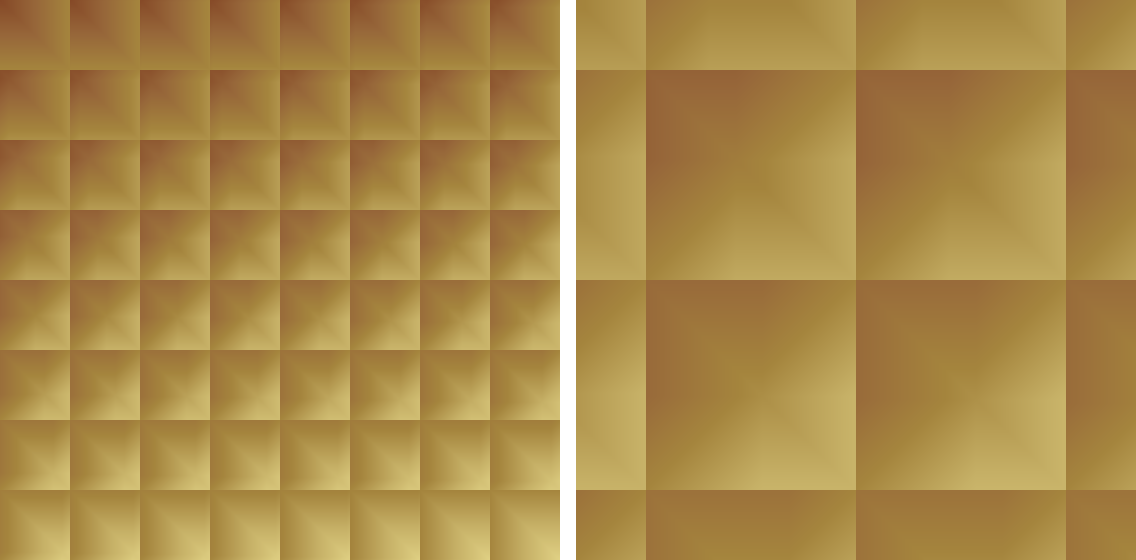
Left: the whole. Right: its middle third, enlarged.
This pattern is drawn by a Shadertoy shader. Its source:

```glsl
// Eight by eight grid of square gradient tiles, a lightness ramp from brown to pale gold.

const float TILES = 8.0;
const int SAMPLES = 2;

// Five evenly spaced colour stops, blended linearly
vec3 goldRamp(float t) {
    vec3 umber = vec3(0.52, 0.28, 0.15);
    vec3 brown = vec3(0.59, 0.40, 0.225);
    vec3 olive = vec3(0.645, 0.52, 0.24);
    vec3 gold  = vec3(0.775, 0.69, 0.40);
    vec3 pale  = vec3(0.88, 0.82, 0.52);
    float s = clamp(t, 0.0, 1.0) * 4.0;
    vec3 color = mix(umber, brown, clamp(s, 0.0, 1.0));
    color = mix(color, olive, clamp(s - 1.0, 0.0, 1.0));
    color = mix(color, gold, clamp(s - 2.0, 0.0, 1.0));
    return mix(color, pale, clamp(s - 3.0, 0.0, 1.0));
}

// Midpoint of the largest and smallest component
float lightness(vec3 c) {
    float high = max(c.x, max(c.y, c.z));
    float low = min(c.x, min(c.y, c.z));
    return 0.5 * (high + low);
}

// Position runs from the upper left; each tile is one slice of a cube
vec3 tileColor(vec2 position, float tiles) {
    vec2 grid = position * tiles;
    vec2 cell = floor(grid);
    float slice = (cell.y * tiles + cell.x) / (tiles * tiles - 1.0);
    return goldRamp(lightness(vec3(fract(grid), slice)));
}

void mainImage(out vec4 fragColor, in vec2 fragCoord) {
    // Average points inside the pixel to smooth the tile edges
    vec3 sum = vec3(0.0);
    for (int j = 0; j < SAMPLES; j++) {
        for (int i = 0; i < SAMPLES; i++) {
            vec2 offset = (vec2(i, j) + 0.5) / float(SAMPLES) - 0.5;
            vec2 uv = (fragCoord + offset) / iResolution.xy;
            sum += tileColor(vec2(uv.x, 1.0 - uv.y), TILES);
        }
    }
    fragColor = vec4(sum / float(SAMPLES * SAMPLES), 1.0);
}
```
